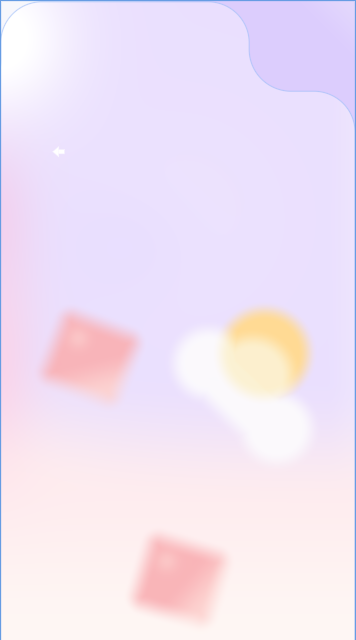
Give the GLSL for this background, as a Shadertoy shader.

```glsl
// Coverage of a distance field whose edge is blurred by w on both sides
float soft(float d, float w) {
    return 1.0 - smoothstep(-w, w, d);
}

float glow(vec2 p, vec2 center, vec2 size) {
    vec2 q = (p - center) / size;
    return exp(-dot(q, q));
}

// Endless downward panel with round top corners
float panel(vec2 p, float center, float halfWidth, float top) {
    float r = 0.116;
    vec2 q = vec2(abs(p.x - center) - halfWidth, top - p.y) + r;
    return length(max(q, 0.0)) + min(max(q.x, q.y), 0.0) - r;
}

float roundUnion(float a, float b, float r) {
    vec2 u = max(r - vec2(a, b), 0.0);
    return max(r, min(a, b)) - length(u);
}

float roundBox(vec2 p, vec2 halfSize, float r) {
    vec2 q = abs(p) - halfSize + r;
    return length(max(q, 0.0)) + min(max(q.x, q.y), 0.0) - r;
}

float capsule(vec2 p, vec2 a, vec2 b, float r) {
    vec2 pa = p - a, ba = b - a;
    return length(pa - ba * clamp(dot(pa, ba) / dot(ba, ba), 0.0, 1.0)) - r;
}

// Pastel wash of the main panel
vec3 wash(vec2 p) {
    vec3 col = vec3(0.918, 0.876, 0.995);
    col = mix(col, vec3(0.935, 0.9, 0.992), 0.5 * glow(p, vec2(0.5, 0.62), vec2(0.3, 0.3)));
    col = mix(col, vec3(0.908, 0.868, 1.0), 0.7 * glow(p, vec2(0.34, 0.7), vec2(0.2, 0.16)));
    col = mix(col, vec3(0.94, 0.91, 0.99), 0.5 * smoothstep(0.92, 1.0, p.x));

    // Rose floor, rising a little towards the left
    float rise = p.y + 0.12 * exp(-p.x * 4.0);
    vec3 floorColor = mix(vec3(0.995, 0.925, 0.935), vec3(0.995, 0.965, 0.955),
                          smoothstep(1.35, 1.8, p.y));
    col = mix(col, floorColor, smoothstep(1.08, 1.44, rise));

    // Pink side light and white corner light
    col = mix(col, vec3(0.95, 0.81, 0.93), 0.85 * glow(p, vec2(-0.02, 0.62), vec2(0.11, 0.24)));
    col = mix(col, vec3(0.99, 0.82, 0.9), 0.8 * glow(p, vec2(-0.02, 1.02), vec2(0.12, 0.27)));
    return mix(col, vec3(1.0), min(1.0, 1.15 * glow(p, vec2(0.0, 0.11), vec2(0.2, 0.22))));
}

// Blurred tilted tile, paler along the fade direction
vec3 tile(vec3 col, vec2 p, vec2 center, float angle, vec2 fade) {
    float c = cos(angle), s = sin(angle);
    vec2 q = mat2(c, -s, s, c) * (p - center);
    float mask = soft(roundBox(q, vec2(0.108, 0.099), 0.025), 0.034);
    vec3 tint = mix(vec3(0.976, 0.695, 0.71), vec3(0.99, 0.82, 0.81),
                    smoothstep(0.0, 0.11, dot(p - center, fade)));
    tint = mix(tint, vec3(0.99, 0.81, 0.8), 0.6 * glow(q, vec2(-0.05, -0.04), vec2(0.03)));
    return mix(col, tint, 0.95 * mask);
}

vec3 sunAndCloud(vec3 col, vec2 p) {
    float sun = soft(length(p - vec2(0.743, 1.0)) - 0.122, 0.028);
    col = mix(col, vec3(1.0, 0.855, 0.58), sun);

    vec2 left = vec2(0.587, 1.028), right = vec2(0.778, 1.212);
    float body = min(length(p - left) - 0.096, length(p - right) - 0.096);
    body = min(body, capsule(p, left, right, 0.078));
    float cloud = soft(body, 0.03);
    float puff = soft(length(p - vec2(0.71, 1.065)) - 0.108, 0.03);
    vec3 cloudColor = mix(vec3(0.985, 0.98, 0.99), vec3(0.985, 0.945, 0.81), 0.85 * sun);
    return mix(col, cloudColor, max(0.96 * cloud, 0.88 * puff));
}

// Small arrow pointing left
float arrow(vec2 p) {
    float head = max(abs(p.y) * 0.76 - (p.x + 0.017) * 0.65, p.x);
    float shaft = max(abs(p.y) - 0.006, abs(p.x - 0.007) - 0.009);
    return min(head, shaft);
}

void mainImage(out vec4 fragColor, in vec2 fragCoord) {
    // Width is one unit; y runs down from the top edge
    vec2 uv = fragCoord / iResolution.xy;
    vec2 p = vec2(uv.x, 1.81 * (1.0 - uv.y));
    float px = 1.0 / iResolution.x;

    // Panel contents
    vec3 col = wash(p);
    col = tile(col, p, vec2(0.253, 1.012), 0.36, vec2(0.25, 0.97));
    col = tile(col, p, vec2(0.505, 1.64), 0.29, vec2(0.75, 0.66));
    col = sunAndCloud(col, p);
    col = mix(col, vec3(1.0), soft(arrow(p - vec2(0.165, 0.429)), px));

    // Backdrop behind the notched corner
    vec3 lilac = mix(vec3(0.862, 0.802, 0.994), vec3(0.89, 0.845, 0.988),
                     smoothstep(0.12, 0.32, p.x - p.y - 0.68));
    vec3 backdrop = mix(vec3(0.97, 0.97, 0.99), lilac, smoothstep(0.2, 0.6, p.x));
    float card = roundUnion(panel(p, 0.351, 0.349, 0.005),
                            panel(p, 0.5, 0.4975, 0.258), 0.118);
    col = mix(backdrop, col, soft(card, px));
    col = mix(col, vec3(0.62, 0.74, 0.97), 0.85 * soft(abs(card) - 0.001, px));

    // Blue frame on the sides and top
    float frame = min(min(p.x, 1.0 - p.x), p.y) - 0.0035;
    col = mix(col, vec3(0.4, 0.61, 0.89), soft(frame, 0.5 * px));
    fragColor = vec4(col, 1.0);
}
```
